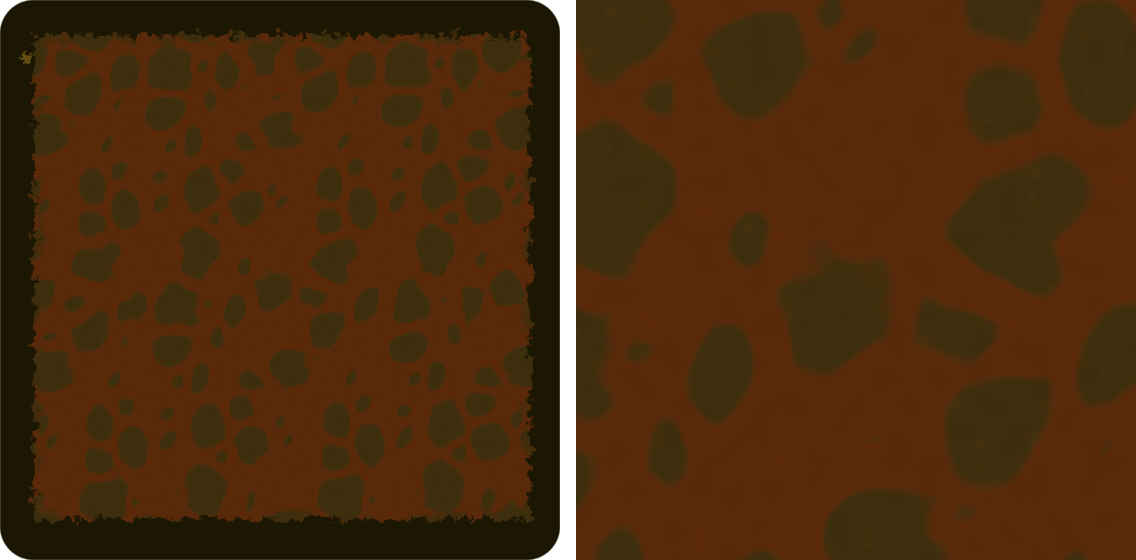
Left: the whole. Right: its middle third, enlarged.
Reproduce this pattern procedurally as a Shadertoy shader.

```glsl
// Worn rust panel with tiled olive animal-hide spots inside a dark, ragged, rounded frame.

const vec3 RUST  = vec3(0.35, 0.16, 0.04);
const vec3 OLIVE = vec3(0.24, 0.18, 0.05);
const vec3 RIM   = vec3(0.31, 0.20, 0.07);
const vec3 FRAME = vec3(0.11, 0.09, 0.01);
const vec3 FLECK = vec3(0.46, 0.36, 0.08);
const vec3 PAPER = vec3(1.0);

const float TILE = 0.423;                    // size of one repeat
const float CELLS = 6.0;                     // spot cells along one repeat
const vec2 TILE_ORIGIN = vec2(0.06, 0.08);
const vec2 TILE_SHEAR = vec2(0.03, -0.012);  // drift from repeat to repeat
const float SPOT_MIN = 0.009;
const float SPOT_MAX = 0.047;
const float GAP = 0.007;                     // half the rust width between spots
const float SOFTNESS = 0.0035;
const vec2 PANEL_MIN = vec2(0.060, 0.073);
const vec2 PANEL_MAX = vec2(0.947, 0.938);
const float CORNER = 0.06;
const vec2 SEAM = vec2(0.47, 0.49);          // centre lines of the wear
const vec2 SEAM_WIDTH = vec2(0.07, 0.09);
const float WEAR = 0.014;
const vec2 FLECK_POS = vec2(0.048, 0.896);

vec3 hash3(vec2 p) {
    vec3 h = fract(p.xyx * vec3(0.1031, 0.1030, 0.0973));
    h += dot(h, h.yxz + 33.33);
    return fract((h.xxy + h.yzz) * h.zyx);
}

float gradientNoise(vec2 p) {
    vec2 i = floor(p), f = fract(p);
    vec2 u = f * f * f * (f * (f * 6.0 - 15.0) + 10.0);
    vec4 n;
    for (int k = 0; k < 4; k++) {
        vec2 o = vec2(k & 1, k >> 1);
        float a = 6.2832 * hash3(i + o + 50.0).x;
        n[k] = dot(vec2(cos(a), sin(a)), f - o);
    }
    return mix(mix(n.x, n.y, u.x), mix(n.z, n.w, u.x), u.y);
}

float fractalNoise(vec2 p) {
    float sum = 0.0, amp = 1.0;
    for (int k = 0; k < 4; k++) {
        sum += amp * gradientNoise(p);
        p = mat2(1.6, 1.2, -1.2, 1.6) * p + 7.3;
        amp *= 0.6;
    }
    return sum;
}

float smoothMax(float a, float b, float k) {
    float h = max(k - abs(a - b), 0.0) / k;
    return max(a, b) + 0.25 * h * h * k;
}

float boxDistance(vec2 p, vec2 halfSize, float radius) {
    vec2 q = abs(p) - halfSize + radius;
    return length(max(q, 0.0)) + min(max(q.x, q.y), 0.0) - radius;
}

// Leaning ellipses on a wrapped, jittered grid, kept apart by a rust gap.
float spotDistance(vec2 uv) {
    vec2 p = uv - TILE_ORIGIN;
    p += TILE_SHEAR * p.yx;
    float cellSize = TILE / CELLS;
    vec2 home = floor(p / cellSize);
    float nearest = 1.0, second = 1.0;
    for (int y = -2; y <= 2; y++)
    for (int x = -2; x <= 2; x++) {
        vec2 cell = home + vec2(x, y);
        vec2 id = mod(cell, CELLS);
        vec3 place = hash3(id + 11.0), form = hash3(id + 37.0);
        vec2 q = p - (cell + 0.5 + 0.75 * (place.xy - 0.5)) * cellSize;
        float radius = mix(SPOT_MIN, SPOT_MAX, form.x * form.x);
        float stretch = 1.0 + mix(1.6, 0.3, form.x) * form.y;
        float angle = mix(0.25, 1.75, form.z);
        float c = cos(angle), s = sin(angle);
        q = mat2(c, -s, s, c) * q * vec2(inversesqrt(stretch), sqrt(stretch));
        float d = length(q) - radius;
        second = min(second, max(nearest, d));
        nearest = min(nearest, d);
    }
    return smoothMax(nearest, GAP - 0.5 * (second - nearest), 0.008);
}

void mainImage(out vec4 fragColor, in vec2 fragCoord) {
    vec2 uv = fragCoord / iResolution.xy;
    float pixel = 1.0 / iResolution.y;

    // Spots, wobbling and eroded along the worn centre lines
    vec2 s = (uv - SEAM) / SEAM_WIDTH;
    float wear = max(exp(-s.x * s.x), exp(-s.y * s.y));
    float d = spotDistance(uv) + 0.004 * gradientNoise(uv * 45.0);
    d += WEAR * wear * max(0.35 + 1.8 * gradientNoise(uv * 24.0 + 5.0), 0.0);
    float mottle = smoothstep(0.15, 0.6, gradientNoise(uv * 95.0));
    vec3 color = mix(RUST, RIM, 0.4 * smoothstep(SOFTNESS, -SOFTNESS, d - 0.002));
    color = mix(color, mix(OLIVE, RIM, 0.35 * mottle), smoothstep(SOFTNESS, -SOFTNESS, d));
    color *= 1.0 + 0.03 * gradientNoise(uv * 60.0);

    // Ragged panel edge with olive scuffs
    vec2 center = 0.5 * (PANEL_MIN + PANEL_MAX);
    float inside = -boxDistance(uv - center, 0.5 * (PANEL_MAX - PANEL_MIN), 0.005);
    float ragged = inside + 0.017 * fractalNoise(uv * 48.0);
    float scuff = smoothstep(0.0, 0.2, gradientNoise(uv * 17.0 + 3.0));
    color = mix(color, OLIVE, 0.8 * scuff * smoothstep(0.022, 0.006, ragged));
    color = mix(FRAME, color, smoothstep(-pixel, pixel + 0.001, ragged));

    // Small ochre blemish at the upper left
    float blemish = length(uv - FLECK_POS) - 0.009 + 0.012 * gradientNoise(uv * 150.0);
    color = mix(color, FLECK, 0.8 * smoothstep(0.002, -0.002, blemish));

    // Rounded outer corners
    float outer = boxDistance(uv - 0.5, vec2(0.5), CORNER);
    color = mix(color, PAPER, smoothstep(-pixel, pixel, outer) * step(0.0, CORNER - min(min(uv.x, 1.0 - uv.x), min(uv.y, 1.0 - uv.y))) * step(max(abs(uv.x - 0.5), abs(uv.y - 0.5)), 0.5));
    fragColor = vec4(color, 1.0);
}
```
